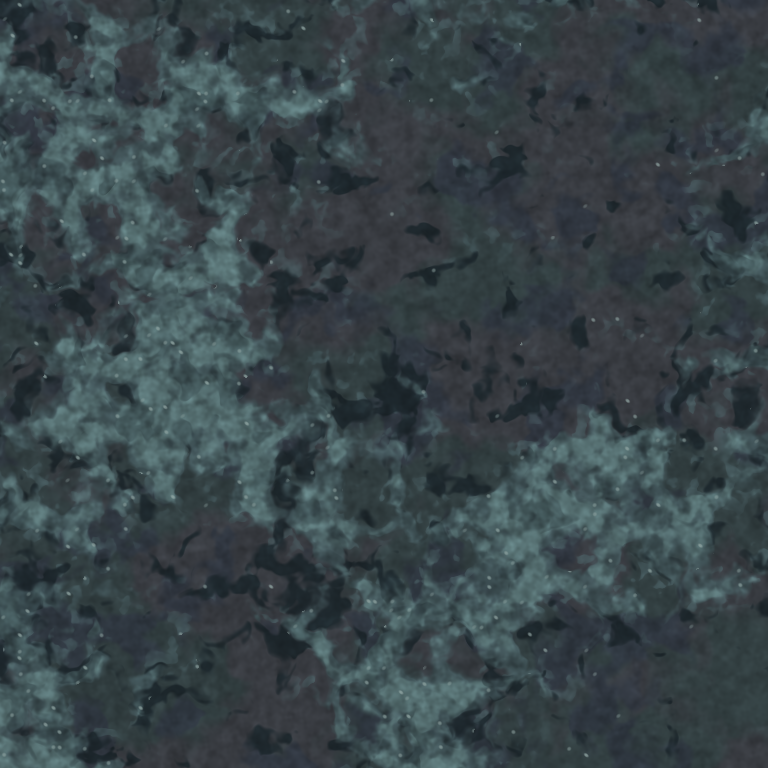
This texture is drawn by a WebGL 2 fragment shader. Its source:

```glsl
#version 300 es
precision highp float;
// Dark polished granite: slate grains, ragged teal mineral patches,
// near-black pits and a few pale glints. Warped fractal noise shapes the
// patches, and a cellular pattern cuts rounded grains out of them.

uniform vec2 u_resolution;
out vec4 fragColor;

const vec3 SLATE = vec3(0.222, 0.234, 0.256);
const vec3 GREEN_SLATE = vec3(0.196, 0.246, 0.254);
const vec3 BLUE_SLATE = vec3(0.180, 0.208, 0.250);
const vec3 PIT = vec3(0.105, 0.145, 0.165);
const vec3 DULL_TEAL = vec3(0.258, 0.335, 0.352);
const vec3 PALE_TEAL = vec3(0.345, 0.450, 0.455);
const vec3 GLINT = vec3(0.58, 0.66, 0.65);

// Two random values in 0..1 for a lattice point
vec2 hash2(vec2 cell) {
    uvec2 h = uvec2(ivec2(cell) + 4096) * uvec2(1597u, 3571u);
    uint n = (h.x ^ (h.y << 7)) * 747796u + 28913u;
    n = (n ^ (n >> 15)) * 277803u;
    n = (n ^ (n >> 13)) * 668265u;
    n ^= n >> 16;
    return vec2(n & 65535u, n >> 16) / 65535.0;
}

float valueNoise(vec2 p) {
    vec2 i = floor(p), f = fract(p);
    vec2 w = f * f * (3.0 - 2.0 * f);
    float low = mix(hash2(i).x, hash2(i + vec2(1, 0)).x, w.x);
    float high = mix(hash2(i + vec2(0, 1)).x, hash2(i + vec2(1, 1)).x, w.x);
    return mix(low, high, w.y);
}

// Fractal sum, normalised to a mean of one half
float fbm(vec2 p, int octaves) {
    float sum = 0.0, total = 0.0, weight = 1.0;
    for (int k = 0; k < octaves; k++) {
        sum += weight * valueNoise(p);
        total += weight;
        weight *= 0.55;
        p = mat2(1.6, 1.2, -1.2, 1.6) * p + 17.3;
    }
    return sum / total;
}

vec2 warp(vec2 p, float scale, float amount) {
    vec2 shift = vec2(fbm(p * scale + 31.0, 3), fbm(p * scale + 67.0, 3));
    return p + amount * (shift - 0.5);
}

// Gap between the two nearest cell centres: zero on grain borders
float grainBorder(vec2 p) {
    vec2 i = floor(p);
    float nearest = 9.0, second = 9.0;
    for (int y = -1; y <= 1; y++)
    for (int x = -1; x <= 1; x++) {
        vec2 cell = i + vec2(x, y);
        float d = length(cell + 0.1 + 0.8 * hash2(cell + 211.0) - p);
        second = min(second, max(nearest, d));
        nearest = min(nearest, d);
    }
    return second - nearest;
}

// Small soft glints in a few of the lattice cells
float glints(vec2 p, float share) {
    vec2 cell = floor(p);
    vec2 pick = hash2(cell + 503.0);
    vec2 offset = fract(p) - 0.35 - 0.3 * hash2(cell + 907.0);
    offset.x += offset.y * (pick.y - 0.5);
    float spot = 1.0 - smoothstep(0.08, 0.36, length(offset));
    return spot * step(pick.x, share) * (0.4 + 0.6 * pick.y);
}

void main() {
    vec2 p = gl_FragCoord.xy / u_resolution.y;
    vec2 q = warp(p, 22.0, 0.045);

    // Shared fields
    float broad = fbm(q * 3.6 + 5.0, 4);
    float vein = 1.0 - smoothstep(0.05, 0.45, grainBorder(q * 9.0));
    float ragged = fbm(q * 38.0 + 11.0, 3);
    float crumb = fbm(warp(p, 50.0, 0.016) * 62.0 + 43.0, 2);
    float fine = fbm(p * 105.0 + 71.0, 2);

    // Slate ground with slow shifts of hue
    float hue = fbm(q * 8.0 + 83.0, 4);
    vec3 color = mix(SLATE, GREEN_SLATE, smoothstep(0.42, 0.60, hue));
    float blue = smoothstep(0.54, 0.68, fbm(q * 17.0 + 101.0, 3));
    color = mix(color, BLUE_SLATE, 0.8 * blue);

    // Teal patches, paler in their cores, and loose flecks around them
    float field = broad + 0.17 * (vein - 0.45) + 0.30 * (ragged - 0.5);
    float patches = smoothstep(0.565, 0.655, field);
    float core = smoothstep(0.62, 0.80, field + 0.35 * (crumb - 0.5));
    float broken = smoothstep(0.36, 0.56, broad + 0.12 * (vein - 0.4));
    float flecks = smoothstep(0.60, 0.74, crumb) * broken;
    color = mix(color, DULL_TEAL, max(0.9 * patches, 0.65 * flecks));
    color = mix(color, PALE_TEAL, 0.85 * core * patches);

    // Dark pits crowd the broken ground and thin out inside teal
    float pitField = fbm(q * 30.0 + 131.0, 3) + 0.10 * (broken - 0.5);
    float pits = smoothstep(0.60, 0.73, pitField);
    color = mix(color, PIT, 0.9 * pits * (1.0 - 0.65 * patches));

    // Crystalline mottling, then glints
    float roughness = mix(0.26, 0.46, max(patches, 0.6 * flecks));
    color *= 1.0 + roughness * (fine - 0.5) + 0.26 * (crumb - 0.5);
    float share = 0.008 + 0.05 * max(patches, flecks);
    color = mix(color, GLINT, 0.75 * glints(p * 95.0, share));

    fragColor = vec4(color, 1.0);
}
```
